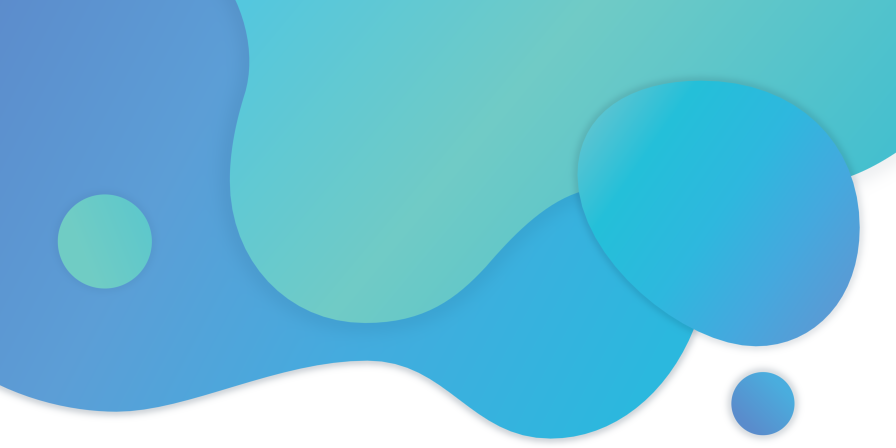
A Shadertoy shader for this background:

```glsl
// Adds one cubic Bezier to a path: x = nearest distance, y = -1 inside, +1 outside.
void curve(inout vec2 path, vec2 p, vec2 a, vec2 b, vec2 c, vec2 d) {
    vec2 q = a;
    for (int i = 1; i <= 16; i++) {
        float t = float(i) / 16.0, s = 1.0 - t;
        vec2 r = s * s * s * a + 3.0 * s * s * t * b + 3.0 * s * t * t * c + t * t * t * d;
        vec2 e = r - q, w = p - q;
        path.x = min(path.x, length(w - e * clamp(dot(w, e) / dot(e, e), 0.0, 1.0)));
        // A ray going straight down flips the side at each crossing
        if ((q.x > p.x) != (r.x > p.x) && w.y > e.y * w.x / e.x) path.y = -path.y;
        q = r;
    }
}

// Large blue wave, left open beyond the canvas
float waveShape(vec2 p) {
    vec2 path = vec2(9.0, 1.0);
    curve(path, p, vec2(-0.1, 0.2), vec2(0.02, 0.11), vec2(0.16, 0.081), vec2(0.26, 0.081));
    curve(path, p, vec2(0.26, 0.081), vec2(0.42, 0.081), vec2(0.62, 0.195), vec2(0.82, 0.195));
    curve(path, p, vec2(0.82, 0.195), vec2(1.0, 0.195), vec2(1.05, 0.021), vec2(1.229, 0.021));
    curve(path, p, vec2(1.229, 0.021), vec2(1.37, 0.021), vec2(1.49, 0.12), vec2(1.549, 0.266));
    curve(path, p, vec2(1.549, 0.266), vec2(1.64, 0.5), vec2(1.5, 0.7), vec2(1.4, 1.1));
    return path.x * path.y;
}

// Teal drop hanging from the top, left open beyond the canvas
float dropShape(vec2 p) {
    vec2 path = vec2(9.0, 1.0);
    curve(path, p, vec2(0.475, 1.08), vec2(0.55, 0.99), vec2(0.575, 0.87), vec2(0.543, 0.78));
    curve(path, p, vec2(0.543, 0.78), vec2(0.525, 0.72), vec2(0.513, 0.66), vec2(0.513, 0.596));
    curve(path, p, vec2(0.513, 0.596), vec2(0.513, 0.42), vec2(0.64, 0.279), vec2(0.815, 0.279));
    curve(path, p, vec2(0.815, 0.279), vec2(0.95, 0.279), vec2(1.02, 0.335), vec2(1.085, 0.405));
    curve(path, p, vec2(1.085, 0.405), vec2(1.14, 0.469), vec2(1.21, 0.543), vec2(1.289, 0.57));
    curve(path, p, vec2(1.289, 0.57), vec2(1.5, 0.65), vec2(1.7, 0.53), vec2(1.9, 0.607));
    curve(path, p, vec2(1.9, 0.607), vec2(1.94, 0.622), vec2(2.0, 0.652), vec2(2.08, 0.72));
    return path.x * path.y;
}

// Closed rounded blob
float blobShape(vec2 p) {
    vec2 path = vec2(9.0, 1.0);
    curve(path, p, vec2(1.289, 0.609), vec2(1.289, 0.75), vec2(1.41, 0.82), vec2(1.565, 0.82));
    curve(path, p, vec2(1.565, 0.82), vec2(1.78, 0.82), vec2(1.919, 0.68), vec2(1.919, 0.492));
    curve(path, p, vec2(1.919, 0.492), vec2(1.919, 0.335), vec2(1.82, 0.227), vec2(1.687, 0.227));
    curve(path, p, vec2(1.687, 0.227), vec2(1.53, 0.227), vec2(1.289, 0.42), vec2(1.289, 0.609));
    return path.x * path.y;
}

// Soft shadow around a shape, then its smooth-edged fill
vec3 paint(vec3 under, vec3 fill, float dist, float shade, float spread) {
    float outside = max(dist, 0.0) / spread;
    under *= 1.0 - shade * vec3(1.0, 0.9, 0.8) * exp(-outside * outside);
    float pixel = 1.0 / iResolution.y;
    return mix(under, fill, smoothstep(0.7 * pixel, -0.7 * pixel, dist));
}

// Blend position within a gradient stop
float ramp(float a, float b, float x) {
    return clamp((x - a) / (b - a), 0.0, 1.0);
}

void mainImage(out vec4 fragColor, in vec2 fragCoord) {
    vec2 p = fragCoord / iResolution.y;
    p.x *= 2.0 * iResolution.y / iResolution.x;
    vec3 color = vec3(1.0);

    // Blue wave
    float t = dot(p - vec2(0.0, 1.0), vec2(0.85, -0.45));
    vec3 wave = mix(vec3(0.36, 0.55, 0.80), vec3(0.36, 0.62, 0.84), ramp(0.0, 0.5, t));
    wave = mix(wave, vec3(0.27, 0.67, 0.87), ramp(0.5, 1.0, t));
    wave = mix(wave, vec3(0.17, 0.72, 0.87), ramp(1.0, 1.6, t));
    color = paint(color, wave, waveShape(p), 0.17, 0.012);

    // Teal drop
    t = dot(p, vec2(0.77, -0.64));
    vec3 drop = mix(vec3(0.33, 0.78, 0.87), vec3(0.44, 0.795, 0.775), ramp(-0.21, 0.38, t));
    drop = mix(drop, vec3(0.27, 0.75, 0.81), ramp(0.38, 1.1, t));
    color = paint(color, drop, dropShape(p), 0.06, 0.03);

    // Blob
    t = dot(p, vec2(0.82, -0.57));
    vec3 blob = mix(vec3(0.37, 0.77, 0.82), vec3(0.14, 0.75, 0.85), ramp(0.66, 0.81, t));
    blob = mix(blob, vec3(0.18, 0.72, 0.87), ramp(0.81, 1.02, t));
    blob = mix(blob, vec3(0.27, 0.66, 0.87), ramp(1.02, 1.2, t));
    blob = mix(blob, vec3(0.36, 0.60, 0.83), ramp(1.2, 1.37, t));
    color = paint(color, blob, blobShape(p), 0.1, 0.012);

    // Teal and blue discs
    vec2 q = p - vec2(0.234, 0.461);
    vec3 disc = mix(vec3(0.44, 0.80, 0.77), vec3(0.36, 0.78, 0.80), ramp(-0.06, 0.13, q.x + 0.4 * q.y));
    color = paint(color, disc, length(q) - 0.105, 0.04, 0.012);
    q = p - vec2(1.703, 0.099);
    disc = mix(vec3(0.35, 0.55, 0.80), vec3(0.29, 0.68, 0.87), ramp(-0.08, 0.08, q.x + q.y));
    color = paint(color, disc, length(q) - 0.0705, 0.14, 0.012);

    fragColor = vec4(color, 1.0);
}
```
